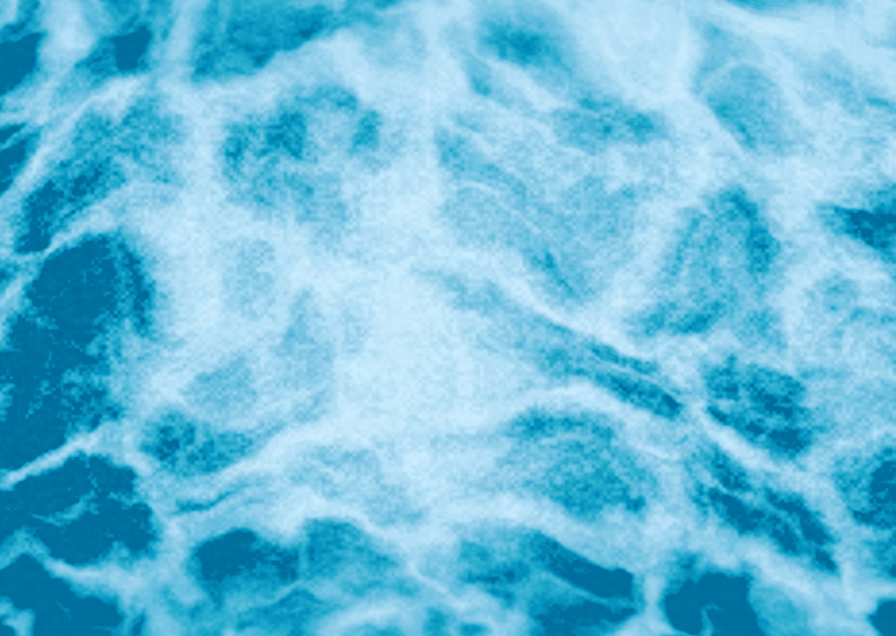
Give the GLSL for this texture, as a Shadertoy shader.

```glsl
// Churning turquoise sea water covered by a net of pale, bubbly foam.

#define CELL_SIZE vec2(0.34, 0.21)
#define BEND 0.22
#define WARP 0.42
#define VEIN_GAIN 0.56
#define THREAD_GAIN 0.20
#define COVER_GAIN 1.05
#define LACE_GAIN 0.75
#define CENTRE_GAIN 0.17
#define GRAIN_GAIN 0.30
#define GRAIN_FREQ 165.0
#define FOAM_LEVEL 0.51

float hash(vec2 p) {
    return fract(sin(dot(p, vec2(127.1, 311.7))) * 43758.5453);
}

vec2 hash2(vec2 p) {
    return vec2(hash(p), hash(p + 37.3));
}

float noise(vec2 p) {
    vec2 i = floor(p), f = fract(p);
    f = f * f * (3.0 - 2.0 * f);
    return mix(mix(hash(i), hash(i + vec2(1, 0)), f.x),
               mix(hash(i + vec2(0, 1)), hash(i + vec2(1, 1)), f.x), f.y);
}

float fbm(vec2 p) {
    float sum = 0.0, amp = 0.516;
    for (int i = 0; i < 5; i++) {
        sum += amp * noise(p);
        p = mat2(1.6, 1.2, -1.2, 1.6) * p + 5.7;
        amp *= 0.5;
    }
    return sum;
}

// Like fbm, but keeps its axes so that stretched features stay streaks
float streaks(vec2 p) {
    float sum = 0.0, amp = 0.533;
    for (int i = 0; i < 4; i++) {
        sum += amp * noise(p);
        p = p * 2.03 + 11.3;
        amp *= 0.5;
    }
    return sum;
}

// Gap between the two nearest cell points: zero along the cell borders
float cellGap(vec2 p) {
    vec2 cell = floor(p);
    float nearest = 9.0, second = 9.0;
    for (int y = -1; y <= 1; y++)
    for (int x = -1; x <= 1; x++) {
        vec2 id = cell + vec2(x, y);
        float d = length(id + 0.1 + 0.8 * hash2(id) - p);
        second = min(second, max(nearest, d));
        nearest = min(nearest, d);
    }
    return second - nearest;
}

// Foam density: broad veins, thin threads, streaky lace and hazy cover
float foamDensity(vec2 p, vec2 middle) {
    vec2 q = p;
    q.y += BEND * (p.x - 0.5) * (p.x - 0.5);
    vec2 lacePos = q;
    q += WARP * (vec2(fbm(q * 3.2), fbm(q * 3.2 + 17.0)) - 0.5);

    float cover = fbm(p * vec2(1.7, 2.3) + 4.0);
    float width = mix(0.25, 0.75, cover);
    float veins = 1.0 - smoothstep(0.0, width, cellGap(q / CELL_SIZE));
    float threads = 1.0 - smoothstep(0.0, 0.35, cellGap(q / CELL_SIZE * 2.2 + 9.0));
    float lace = streaks(mix(lacePos, q, 0.6) * vec2(11.0, 23.0));
    float centre = 1.0 - 2.0 * length((p - middle) * vec2(0.9, 1.1));

    return FOAM_LEVEL
        + VEIN_GAIN * (veins - 0.4)
        + THREAD_GAIN * (threads - 0.3)
        + COVER_GAIN * (cover - 0.5)
        + LACE_GAIN * (lace - 0.5)
        + CENTRE_GAIN * (centre - 0.1);
}

// Fine bubbles and glints
float bubbleGrain(vec2 p) {
    float fine = noise(p * GRAIN_FREQ) - 0.5;
    float coarse = noise(p * GRAIN_FREQ * vec2(0.4, 0.6) + 31.0) - 0.5;
    return 0.65 * fine + 0.45 * coarse;
}

// Colour from deep water to dense foam
vec3 seaColour(float density) {
    vec3 col = mix(vec3(0.00, 0.44, 0.62), vec3(0.02, 0.58, 0.75),
                   smoothstep(-0.05, 0.10, density));
    col = mix(col, vec3(0.14, 0.67, 0.80), clamp((density - 0.10) / 0.11, 0.0, 1.0));
    col = mix(col, vec3(0.38, 0.74, 0.87), clamp((density - 0.21) / 0.17, 0.0, 1.0));
    col = mix(col, vec3(0.55, 0.80, 0.91), clamp((density - 0.38) / 0.22, 0.0, 1.0));
    col = mix(col, vec3(0.69, 0.87, 0.96), clamp((density - 0.60) / 0.26, 0.0, 1.0));
    return mix(col, vec3(0.77, 0.91, 0.98), smoothstep(0.86, 1.25, density));
}

void mainImage(out vec4 fragColor, in vec2 fragCoord) {
    vec2 p = fragCoord / iResolution.y;
    vec2 middle = 0.5 * iResolution.xy / iResolution.y;

    // Grain softens out of focus, near the top and bottom
    float focus = 1.0 - 0.6 * smoothstep(0.22, 0.5, abs(p.y - 0.5));
    float grain = bubbleGrain(p) * focus;

    float density = foamDensity(p, middle) + GRAIN_GAIN * grain;
    vec3 col = seaColour(density) + 0.05 * grain;
    fragColor = vec4(clamp(col, 0.0, 1.0), 1.0);
}
```
